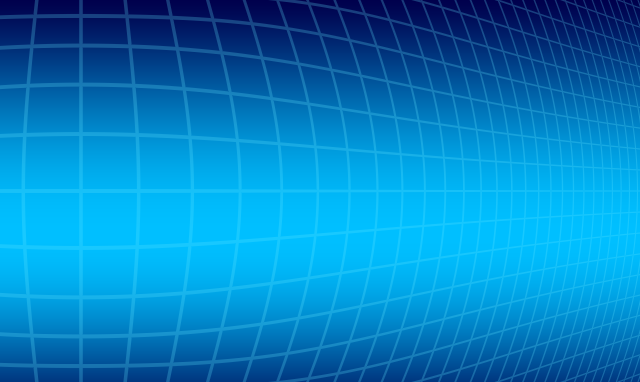
Reproduce this background procedurally as a Shadertoy shader.

```glsl
#define CENTER_X 0.212
#define BULGE 0.541
#define CELL 0.153
#define TAPER 1.098
#define BOW 1.26
#define LINE_HALF_WIDTH 0.0052
#define LINE_ALPHA 0.25
#define GLOW_Y 0.385
#define GLOW_UP 0.615
#define GLOW_DOWN 0.505

const vec3 NIGHT_BLUE = vec3(0.0, 0.0, 0.30);
const vec3 BRIGHT_CYAN = vec3(0.0, 0.75, 1.0);
const vec3 LINE_COLOR = vec3(0.38, 0.90, 1.0);

// Vertical gradient with a bright band below the middle
vec3 background(float y) {
    float offset = y - GLOW_Y;
    float reach = offset > 0.0 ? GLOW_UP : GLOW_DOWN;
    float angle = 1.5708 * min(abs(offset) / reach, 1.0);
    float glow = pow(max(cos(angle), 0.0), 1.25);
    return mix(NIGHT_BLUE, BRIGHT_CYAN, glow);
}

// Cells shrink with distance from the center of the bulge
float cellScale(float x) {
    return 1.0 / (1.0 + x * x / (TAPER * TAPER));
}

// Canvas position to warped grid coordinates
vec2 gridCoord(vec2 p, float scale) {
    float bow = 1.0 + BOW * p.y * p.y * sqrt(scale);
    float column = sinh(p.x / BULGE) * bow;
    float row = tan(p.y * scale / BULGE) / (scale * scale);
    return vec2(column, row) * BULGE / CELL;
}

// Coverage of lines at whole values of a grid coordinate
float gridLine(float coord, float halfWidth, float pixel) {
    float slope = length(vec2(dFdx(coord), dFdy(coord))) / pixel;
    float dist = abs(fract(coord + 0.5) - 0.5) / max(slope, 1e-4);
    float outer = min(dist + 0.5 * pixel, halfWidth);
    float inner = max(dist - 0.5 * pixel, -halfWidth);
    return clamp((outer - inner) / pixel, 0.0, 1.0);
}

void mainImage(out vec4 fragColor, in vec2 fragCoord) {
    float pixel = 1.0 / iResolution.y;
    vec2 uv = fragCoord * pixel;
    vec2 p = uv - vec2(CENTER_X, 0.5);

    // Lines thin out together with the cells
    float scale = cellScale(p.x);
    vec2 grid = gridCoord(p, scale);
    float halfWidth = LINE_HALF_WIDTH * pow(scale, 1.2);
    float columns = gridLine(grid.x, halfWidth * 0.9, pixel);
    float rows = gridLine(grid.y, halfWidth, pixel);
    float lines = max(columns, rows);

    vec3 color = mix(background(uv.y), LINE_COLOR, lines * LINE_ALPHA);
    fragColor = vec4(color, 1.0);
}
```
